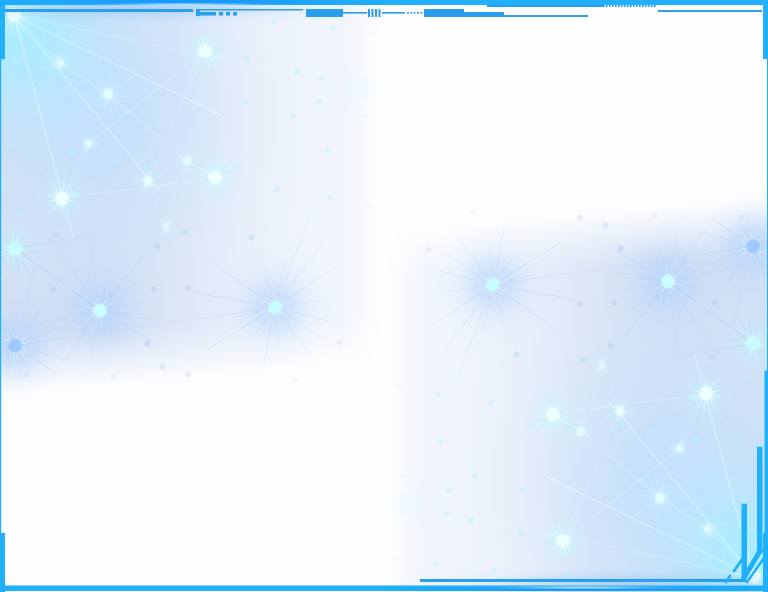
Reproduce this background procedurally as a Shadertoy shader.

```glsl
// Pale tech backdrop: two mirrored glowing node networks inside a bright blue panel frame.

const vec2 SIZE = vec2(768.0, 591.0);   // design canvas, y pointing down
const vec3 AZURE = vec3(0.13, 0.69, 0.99);
const vec3 STEEL = vec3(0.16, 0.62, 0.93);
float pixel;                            // one screen pixel in design units

// Node centre (xy) and radius (z); neighbours in the list are linked.
const int NODES = 15;
const vec3 nodes[NODES] = vec3[NODES](
    vec3(14, 15, 7), vec3(60, 63, 4), vec3(108, 94, 5), vec3(187, 160, 4.5),
    vec3(215, 177, 7), vec3(62, 198, 7), vec3(89, 143, 4), vec3(205, 51, 7),
    vec3(148, 181, 5), vec3(166, 226, 4), vec3(15, 248, 7), vec3(100, 310, 7),
    vec3(15, 345, 7), vec3(275, 307, 7), vec3(359, 88, 6));

float hash(vec2 p) { return fract(sin(dot(p, vec2(127.1, 311.7))) * 43758.5); }

float blob(vec2 p, vec2 c, vec2 r) { vec2 d = (p - c) / r; return exp(-dot(d, d)); }

// Pixel coverage of the box from (x0, y0) to (x1, y1)
float box(vec2 p, float x0, float y0, float x1, float y1) {
    vec2 lo = max(p - 0.5 * pixel, vec2(x0, y0)), hi = min(p + 0.5 * pixel, vec2(x1, y1));
    vec2 c = max(hi - lo, 0.0) / pixel;
    return c.x * c.y;
}

float stroke(vec2 p, vec2 a, vec2 b, float halfWidth) {
    vec2 d = b - a;
    float t = clamp(dot(p - a, d) / dot(d, d), 0.0, 1.0);
    return clamp(0.5 + (halfWidth - length(p - a - d * t)) / pixel, 0.0, 1.0);
}

// Rays of random length and direction, one per angular sector
float rays(vec2 d, float seed, float reach) {
    float a = atan(d.y, d.x) * 16.0 / 6.2832, r = length(d), s = floor(a);
    float offset = (fract(a) - 0.3 - 0.4 * hash(vec2(s, seed))) * 6.2832 / 16.0;
    float len = reach * (0.3 + 0.7 * hash(vec2(seed, s + 40.0)));
    return clamp(0.5 + (0.4 - r * abs(sin(offset))) / pixel, 0.0, 1.0) * smoothstep(len, len * 0.4, r);
}

vec3 wash(vec2 q) {
    float fade = smoothstep(390.0, 340.0, q.x) * smoothstep(402.0, 325.0, q.y + 0.05 * q.x);
    float density = fade * (1.0 - 0.72 * smoothstep(90.0, 340.0, q.x));
    vec3 c = mix(vec3(0.995, 0.997, 1.0), vec3(0.83, 0.88, 0.96), density);
    c = mix(c, vec3(0.77, 0.88, 1.0), 0.85 * blob(q, vec2(95, 110), vec2(105, 100)));
    return mix(c, vec3(0.66, 0.93, 1.0), 0.9 * blob(q, vec2(18, 35), vec2(75, 70)));
}

vec3 network(vec3 c, vec2 q) {
    float visible = smoothstep(400.0, 290.0, q.x) * smoothstep(395.0, 350.0, q.y);
    float low = smoothstep(190.0, 260.0, q.y);
    vec3 thread = mix(vec3(0.90, 1.0, 1.0), vec3(0.71, 0.79, 0.94), low);

    // Fan from the corner star
    for (int i = 0; i < 3; i++) {
        float a = 0.45 + 0.43 * float(i);
        vec2 star = nodes[0].xy;
        c = mix(c, vec3(0.93, 1.0, 1.0), 0.6 * stroke(q, star, star + 230.0 * vec2(cos(a), sin(a)), 0.5));
    }

    // Scattered faint dots
    vec2 cell = floor(q / 44.0);
    vec2 spot = (cell + 0.2 + 0.6 * vec2(hash(cell), hash(cell + 7.3))) * 44.0;
    float dot3 = smoothstep(3.8, 2.2, length(q - spot)) * step(0.3, hash(cell + 3.1));
    c = mix(c, mix(vec3(0.70, 0.95, 1.0), vec3(0.70, 0.80, 0.95), low), 0.45 * dot3 * visible);

    // Links, halos, rays and cores
    for (int i = 0; i < NODES; i++) {
        vec3 n = nodes[i];
        vec2 d = q - n.xy;
        float below = smoothstep(230.0, 300.0, n.y), big = smoothstep(2.0, 7.0, n.z);
        float shown = smoothstep(400.0, 300.0, n.x);
        c = mix(c, thread, 0.3 * visible * stroke(q, n.xy, nodes[(i + 1) % NODES].xy, 0.4));
        vec3 halo = mix(vec3(0.75, 0.97, 1.0), vec3(0.68, 0.82, 0.99), below);
        c = mix(c, halo, 0.6 * shown * big * blob(d, vec2(0), vec2(n.z * mix(2.2, 4.3, below))));
        c = mix(c, thread, 0.35 * visible * big * rays(d, float(i), mix(45.0, 130.0, below)));
        c = mix(c, vec3(0.95, 1.0, 1.0), 0.7 * shown * rays(d, float(i) + 20.0, n.z * 3.2));
        vec3 core = mix(vec3(0.93, 1.0, 1.0), vec3(0.79, 0.99, 1.0), smoothstep(200.0, 250.0, n.y));
        core = mix(core, vec3(0.62, 0.79, 0.98), smoothstep(320.0, 340.0, n.y));
        c = mix(c, core, shown * big * smoothstep(n.z + 1.0, n.z - 1.5, length(d)));
    }
    return c;
}

// Thin technical trim along the top and bottom edges
float trim(vec2 p) {
    float m = box(p, 5.0, 9.0, 193.0, 12.0) + box(p, 196.0, 9.0, 303.0, 10.5);
    m += box(p, 196.0, 9.0, 200.0, 16.0) + box(p, 200.0, 12.0, 216.0, 15.5);
    m += box(p, 306.0, 9.0, 343.0, 17.0) + box(p, 343.0, 12.0, 367.0, 13.6) + box(p, 382.0, 12.0, 405.0, 13.6);
    m += box(p, 424.0, 9.0, 464.0, 17.0) + box(p, 464.0, 12.0, 504.0, 17.0) + box(p, 504.0, 15.0, 588.0, 17.0);
    m += box(p, 487.0, 4.5, 603.0, 7.0) + box(p, 658.0, 10.0, 762.0, 12.0);
    for (int i = 0; i < 18; i++) {
        float k = float(i);
        m += box(p, 603.0 + 3.0 * k, 5.0, 604.6 + 3.0 * k, 7.0);
        if (i < 5) m += box(p, 407.0 + 3.3 * k, 12.0, 409.0 + 3.3 * k, 13.6);
        if (i < 4) m += box(p, 368.0 + 3.5 * k, 9.0, 370.0 + 3.5 * k, 17.0);
        if (i < 3) m += box(p, 219.0 + 7.0 * k, 12.0, 223.0 + 7.0 * k, 15.5);
    }
    return min(m + box(p, 420.0, 578.0, 746.0, 581.0), 1.0);
}

// Outer border, corner brackets and the lower-right circuit strips
float border(vec2 p) {
    float m = box(p, 0.0, 0.0, 768.0, 5.0) + box(p, 0.0, 584.5, 768.0, 590.0);
    m += box(p, 0.0, 0.0, 1.2, 591.0) + box(p, 767.0, 0.0, 768.0, 591.0) + box(p, 764.5, 370.0, 768.0, 591.0);
    vec2 e = vec2(min(p.x, SIZE.x - p.x), min(p.y, SIZE.y - p.y));
    m += box(e, 0.0, 0.0, 5.0, 59.0);
    m += box(p, 741.5, 503.0, 747.0, 578.0) + box(p, 757.0, 446.0, 762.5, 552.0);
    m += stroke(p, vec2(760, 550), vec2(744, 577), 2.5) + stroke(p, vec2(764, 557), vec2(747, 581), 1.3);
    return min(m + stroke(p, vec2(743, 557), vec2(734, 570), 1.4) + stroke(p, vec2(730, 575), vec2(726, 581), 1.4), 1.0);
}

void mainImage(out vec4 fragColor, in vec2 fragCoord) {
    pixel = SIZE.x / iResolution.x;
    vec2 p = vec2(fragCoord.x, iResolution.y - fragCoord.y) / iResolution.xy * SIZE;
    vec2 q = p.x < 0.5 * SIZE.x ? p : SIZE - p;   // half-turn symmetry
    vec3 c = network(wash(q), q);
    c = mix(c, vec3(0.60, 0.78, 0.97), 0.6 * blob(q, vec2(130, 8), vec2(130, 9)));
    c = mix(c, STEEL, trim(p));
    vec3 edge = mix(AZURE, vec3(0.08, 0.56, 0.97), 0.8 * blob(q, vec2(190, 2), vec2(130, 4)));
    edge = mix(edge, vec3(0.75, 0.95, 1.0), 0.8 * blob(q, vec2(185, 4.5), vec2(60, 1.3)));
    fragColor = vec4(mix(c, edge, border(p)), 1.0);
}
```
